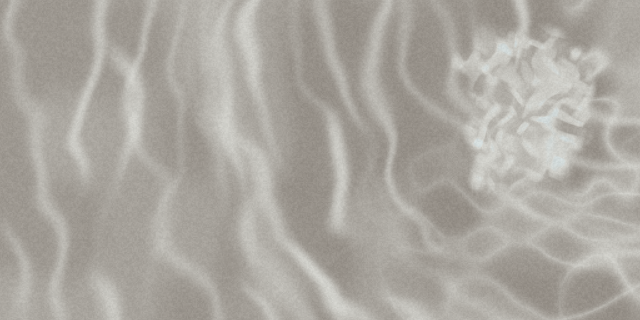
Write a Shadertoy shader that draws this texture.

```glsl
float hash(vec2 p) {
    vec3 q = fract(p.xyx * 0.1031);
    q += dot(q, q.yzx + 33.33);
    return fract((q.x + q.y) * q.z);
}

float noise(vec2 p) {
    vec2 cell = floor(p), f = fract(p);
    f = f * f * f * (f * (f * 6.0 - 15.0) + 10.0);
    return mix(mix(hash(cell), hash(cell + vec2(1, 0)), f.x),
               mix(hash(cell + vec2(0, 1)), hash(cell + vec2(1, 1)), f.x), f.y);
}

// Bright crest along the middle level of the noise
float ridge(vec2 p, float sharpness) {
    return pow(1.0 - abs(2.0 * noise(p) - 1.0), sharpness);
}

// Wandering threads of light; across and along follow the bent flow
float strands(float across, float along) {
    float light = 0.0;
    for (int i = 0; i < 21; i++) {
        float id = float(i) + 20.0;
        float home = 0.104 * float(i) + 0.05 * (hash(vec2(id, 3.0)) - 0.3);
        float wander = 0.14 * (noise(vec2(along * 2.5 + 9.0, id)) - 0.5)
                     + 0.06 * (noise(vec2(along * 6.5 + 31.0, id)) - 0.5);
        float width = mix(0.012, 0.027, noise(vec2(along * 5.0 + 57.0, id)));
        float power = smoothstep(0.1, 0.9, noise(vec2(along * 3.2 + 83.0, id)));
        power *= mix(0.35, 1.15, hash(vec2(id, 11.0)));
        float d = abs(across - home - wander);
        light += power * (0.95 * exp(-d * d / (width * width)) + 0.1 * exp(-d / 0.045));
    }
    return light;
}

// Dense knot of short, stubby glints
float tangle(vec2 q) {
    vec2 bend = vec2(noise(q * 12.0 + 40.0), noise(q * 12.0 + 70.0)) - 0.5;
    vec2 w = mat2(0.88, 0.47, -0.47, 0.88) * (q + 0.05 * bend);
    float glints = 0.9 * smoothstep(0.4, 0.8, noise(w * vec2(36, 17) + 50.0))
                 + 0.75 * smoothstep(0.45, 0.85, noise(w.yx * vec2(38, 19) + 90.0))
                 + 0.35 * ridge(w * vec2(21, 13) + 20.0, 3.0);
    return 0.22 + glints * mix(0.5, 1.5, noise(q * 8.0 + 20.0));
}

void mainImage(out vec4 fragColor, in vec2 fragCoord) {
    vec2 p = fragCoord / iResolution.y;

    // Flow: upright at the left, curving down to the right
    vec2 bow = (p - vec2(2.3, 1.15)) * vec2(1.0, mix(0.4, 1.0, p.x * 0.5));
    float across = 2.3 - length(bow);
    float along = 0.6 * p.x - p.y + 2.0;
    across += 0.05 * (noise(p * vec2(3.0, 4.5) + 15.0) - 0.5);
    across += 0.018 * (noise(p * 11.0 + 45.0) - 0.5);

    vec2 q = p - vec2(1.66, 0.66);
    float radius = length(q * vec2(1.25, 0.92));
    float ragged = radius + 0.14 * (noise(q * 13.0 + 33.0) - 0.5);
    float knot = 1.0 - smoothstep(0.2, 0.31, ragged);
    float upperRight = smoothstep(1.65, 1.85, p.x) * smoothstep(0.5, 0.75, p.y);

    // Soft haze and threads
    float light = 0.2 * smoothstep(0.25, 0.8, noise(p * vec2(5.0, 3.5) + 8.0));
    light += 0.12 * smoothstep(1.2, 0.0, p.x);
    light += strands(across, along) * (1.0 - 0.8 * max(knot, upperRight));

    // Broad plume
    float offset = (across - 0.63 - 0.1 * (1.0 - p.y)) / 0.06;
    light += 0.95 * exp(-offset * offset) * noise(vec2(across * 26.0, along * 5.0));

    // Cross links between the threads at the lower right
    float links = ridge(vec2(across * 11.0, along * 6.0) + 60.0, 5.0);
    light += 0.55 * links * smoothstep(0.9, 1.7, p.x) * smoothstep(0.75, 0.3, p.y);

    // Rays leaving the knot, then the knot itself
    float rays = ridge(vec2(atan(q.y, q.x) * 3.2 + 25.0, radius * 5.0), 4.0);
    light += 0.85 * rays * smoothstep(0.18, 0.3, radius) * smoothstep(1.7, 1.85, p.x);
    float glow = knot * tangle(q);
    light += glow;

    float tone = 1.0 - exp(-1.1 * light);
    vec3 color = mix(vec3(0.576, 0.552, 0.522), vec3(0.875, 0.88, 0.86), tone);
    color += vec3(-0.02, 0.01, 0.03) * smoothstep(1.2, 1.9, glow);

    // Fine grain
    color += 0.045 * (noise(p * 256.0) - 0.5) + 0.025 * (noise(p * 120.0 + 5.0) - 0.5);
    fragColor = vec4(color, 1.0);
}
```
